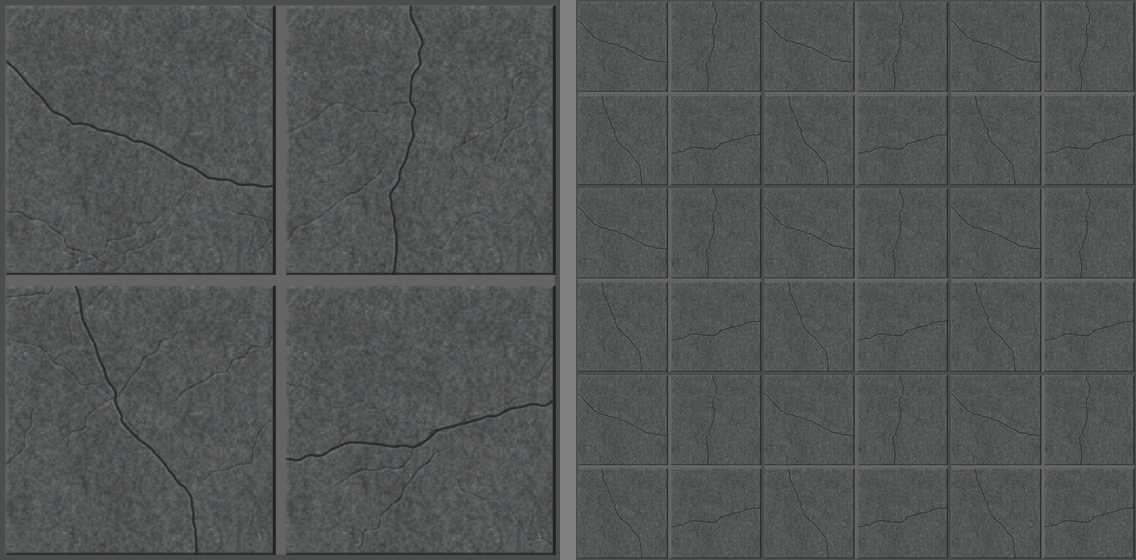
Left, the tile; right, the same tile 3 across and 3 down.
A three.js fragment shader for this texture:

```glsl
// Two by two dark slate tiles with beveled edges, branching cracks and grey grout.
varying vec2 vUv;

const vec3 STONE = vec3(0.321, 0.333, 0.334);
const vec3 GROUT = vec3(0.392, 0.392, 0.392);
const vec3 BORDER = vec3(0.296, 0.304, 0.302);
const vec3 SHADOW = vec3(0.135, 0.145, 0.145);
const float TILES = 2.0;
const vec2 TILE_LOW = vec2(0.021, 0.018);   // tile corners inside one cell
const vec2 TILE_HIGH = vec2(0.985, 0.979);
const int HAIRLINES = 7;

float hash(vec2 p) {
  vec3 q = fract(vec3(p.xyx) * 0.1031);
  q += dot(q, q.yzx + 33.33);
  return fract((q.x + q.y) * q.z);
}

// Value noise that wraps after a whole number of cells
float noise(vec2 p, vec2 period, float seed) {
  vec2 i = floor(p);
  vec2 f = p - i;
  f = f * f * (3.0 - 2.0 * f);
  vec2 a = mod(i, period) + seed;
  vec2 b = mod(i + 1.0, period) + seed;
  return mix(mix(hash(a), hash(vec2(b.x, a.y)), f.x),
             mix(hash(vec2(a.x, b.y)), hash(b), f.x), f.y);
}

float grain(vec2 u, vec2 cells, float seed) {
  return noise(u * cells, cells, seed) - 0.5;
}

// Sideways wobble of a crack along its length
float wander(float t, float seed) {
  vec2 period = vec2(64.0);
  return 0.09 * (noise(vec2(t * 7.0, 0.0), period, seed) - 0.5)
       + 0.035 * (noise(vec2(t * 23.0, 0.0), period, seed + 9.0) - 0.5);
}

float line(float d, float halfWidth) {
  return 1.0 - smoothstep(halfWidth * 0.3, halfWidth * 1.7, abs(d));
}

// Crack course through five evenly spaced heights
float course(float t, vec4 heights, float end, float seed) {
  float s = t * 4.0;
  vec4 weight = max(1.0 - abs(s - vec4(0.0, 1.0, 2.0, 3.0)), 0.0);
  return dot(heights, weight) + end * max(1.0 - abs(s - 4.0), 0.0)
       + 0.6 * wander(t, seed);
}

// Signed distance to the main crack, corrected for its slope
float crackDistance(vec2 p, vec4 heights, float end, float seed) {
  float e = 0.008;
  float here = course(p.x, heights, end, seed);
  float slope = (course(p.x + e, heights, end, seed)
               - course(p.x - e, heights, end, seed)) / (2.0 * e);
  return (p.y - here) / sqrt(1.0 + slope * slope);
}

// Embossed hairline: negative in the groove, positive on its lit side
float hairline(vec2 u, vec2 middle, float angle, float halfLength, float seed) {
  vec2 dir = vec2(cos(angle), sin(angle));
  vec2 q = u - middle;
  float along = dot(q, dir);
  float d = dot(q, vec2(-dir.y, dir.x)) - wander(along + 2.0, seed);
  float fade = 1.0 - smoothstep(0.6 * halfLength, halfLength, abs(along));
  return fade * (0.6 * line(d + 0.007, 0.004) - line(d, 0.004));
}

float hairlines(vec2 u, float tileSeed) {
  float relief = 0.0;
  for (int k = 0; k < HAIRLINES; k++) {
    float s = tileSeed * 17.0 + float(k) * 3.0 + 5.0;
    vec2 middle = vec2(hash(vec2(s, 1.0)), hash(vec2(s, 2.0)));
    float angle = mix(0.3, 1.05, hash(vec2(s, 3.0)));
    if (hash(vec2(s, 4.0)) < 0.3) angle = -0.75 * angle;
    float halfLength = mix(0.18, 0.42, hash(vec2(s, 5.0)));
    float strength = mix(0.45, 1.0, hash(vec2(s, 6.0)));
    relief += strength * hairline(u, middle, angle, halfLength, s);
  }
  return clamp(relief, -1.0, 0.7);
}

// Main crack: level in two tiles, upright in the other two
float mainCrack(vec2 u, vec2 id, float seed) {
  if (id.x < 0.5 && id.y > 0.5)
    return crackDistance(u, vec4(0.82, 0.55, 0.515, 0.37), 0.36, seed);
  if (id.x > 0.5 && id.y < 0.5)
    return crackDistance(u, vec4(0.33, 0.415, 0.42, 0.51), 0.56, seed);
  if (id.y > 0.5)
    return crackDistance(u.yx, vec4(0.386, 0.40, 0.48, 0.49), 0.46, seed);
  return crackDistance(u.yx, vec4(0.69, 0.69, 0.44, 0.35), 0.235, seed);
}

vec3 stone(vec2 u) {
  float shade = 0.085 * grain(u, vec2(128.0), 1.0)
              + 0.055 * grain(u, vec2(80.0, 52.0), 2.0)
              + 0.035 * grain(u, vec2(44.0, 12.0), 3.0)
              + 0.030 * grain(u, vec2(6.0), 4.0);
  float patches = smoothstep(0.05, 0.35, grain(u, vec2(13.0), 5.0));
  shade += 0.07 * patches * smoothstep(0.18, 0.45, grain(u, vec2(84.0), 6.0));
  float tint = grain(u, vec2(24.0), 7.0) + grain(u, vec2(70.0), 8.0);
  return STONE + shade + tint * vec3(-0.014, 0.003, 0.008);
}

void main() {
  vec2 id = floor(vUv * TILES);
  vec2 cell = fract(vUv * TILES);
  vec2 u = (cell - TILE_LOW) / (TILE_HIGH - TILE_LOW);
  float seed = id.x + 2.0 * id.y;

  // Stone, hairlines and main crack
  vec3 color = stone(u) + 0.07 * hairlines(u, seed);
  float d = mainCrack(u, id, seed * 31.0 + 11.0);
  color += 0.035 * line(d + 0.009, 0.004);
  color = mix(color, SHADOW, 0.82 * line(d, 0.0043));

  // Bevel: lit left and top, shaded right and bottom
  vec2 low = cell - TILE_LOW;
  vec2 high = TILE_HIGH - cell;
  float lit = 1.0 - smoothstep(0.006, 0.014, min(low.x, high.y));
  color += lit * (0.03 + 0.05 * grain(u, vec2(90.0), 12.0));
  color = mix(color, SHADOW, 0.8 * (1.0 - smoothstep(0.005, 0.011, low.y)));
  color = mix(color, SHADOW, 1.0 - smoothstep(0.008, 0.014, high.x));

  // Grout, darker along the outer border
  vec2 rim = min(vUv, 1.0 - vUv);
  vec3 joint = mix(BORDER, GROUT, smoothstep(0.008, 0.011, min(rim.x, rim.y)));
  vec2 inside = min(low, high);
  float tile = smoothstep(-0.002, 0.002, min(inside.x, inside.y));
  gl_FragColor = vec4(mix(joint, color, tile), 1.0);
}
```
